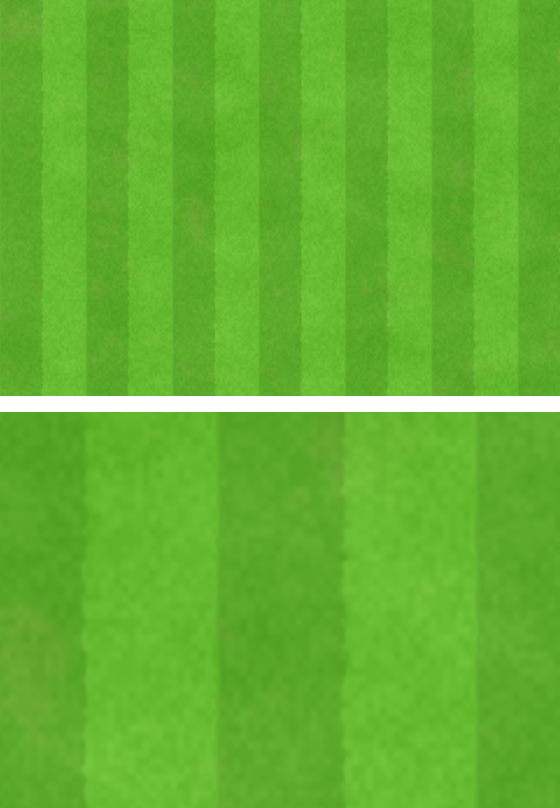
Top: the whole. Bottom: its middle third, enlarged.
Give the GLSL for this texture, as a Shadertoy shader.

```glsl
// Mown lawn: thirteen vertical bands alternating dark and light green.
// Each band blends a deep and a pale tone by layered value noise:
// broad cloudy patches, fine blade grain and faint dry tufts.

const float BAND_PERIOD = 0.1542;  // one light plus one dark band, in canvas widths
const float FIRST_LIGHT = 0.0755;  // left edge of the first light band
const float LIGHT_SHARE = 0.512;   // part of the period that is light

const vec3 DARK_DEEP  = vec3(0.335, 0.645, 0.145);
const vec3 DARK_PALE  = vec3(0.380, 0.680, 0.180);
const vec3 LIGHT_DEEP = vec3(0.375, 0.710, 0.165);
const vec3 LIGHT_PALE = vec3(0.425, 0.752, 0.212);
const vec3 DRY_TINT   = vec3(0.045, -0.012, 0.030);

// Sine-free hash of a lattice point, 0 to 1
float hash(vec2 cell) {
    vec3 q = fract(cell.xyx * 0.1031);
    q += dot(q, q.yzx + 33.33);
    return fract((q.x + q.y) * q.z);
}

// Smooth value noise, 0 to 1
float valueNoise(vec2 p) {
    vec2 cell = floor(p);
    vec2 f = fract(p);
    f = f * f * (3.0 - 2.0 * f);
    float low  = mix(hash(cell), hash(cell + vec2(1.0, 0.0)), f.x);
    float high = mix(hash(cell + vec2(0.0, 1.0)), hash(cell + vec2(1.0, 1.0)), f.x);
    return mix(low, high, f.y);
}

// Four turned octaves of noise, centred on zero
float cloud(vec2 p) {
    const mat2 TURN = mat2(0.8, 0.6, -0.6, 0.8);
    float sum = 0.0;
    float weight = 0.5;
    for (int octave = 0; octave < 4; octave++) {
        sum += weight * (valueNoise(p) - 0.5);
        p = TURN * p * 2.03 + 17.3;
        weight *= 0.55;
    }
    return sum;
}

// 1 inside light bands, 0 inside dark ones, with soft edges
float lightBand(float x, float softness) {
    float phase = fract((x - FIRST_LIGHT) / BAND_PERIOD - 0.5 * LIGHT_SHARE + 0.5) - 0.5;
    float edge = (0.5 * LIGHT_SHARE - abs(phase)) * BAND_PERIOD;
    return smoothstep(-softness, softness, edge);
}

void mainImage(out vec4 fragColor, in vec2 fragCoord) {
    vec2 uv = fragCoord / iResolution.xy;
    vec2 p = fragCoord / iResolution.y;

    // Grass texture at three scales
    float patches = cloud(p * vec2(8.0, 11.0) + 3.7);
    float blades = valueNoise(p * vec2(170.0, 145.0)) - 0.5;
    float tufts = valueNoise(p * vec2(75.0, 90.0) + 41.0) - 0.5;
    float tone = 0.5 + 1.9 * patches + 1.0 * blades + 0.5 * tufts;

    // Bands with slightly ragged borders
    float ragged = 0.0025 * blades + 0.002 * tufts;
    float light = lightBand(uv.x + ragged, max(0.0022, 0.7 / iResolution.x));
    vec3 deep = mix(DARK_DEEP, LIGHT_DEEP, light);
    vec3 pale = mix(DARK_PALE, LIGHT_PALE, light);
    vec3 color = mix(deep, pale, clamp(tone, -0.6, 1.6));

    // Dry tufts, weaker on the light bands
    float dry = smoothstep(0.08, 0.3, cloud(p * vec2(12.0, 15.0) + 61.0) + 0.15 * tufts);
    color += DRY_TINT * dry * mix(0.9, 0.4, light);

    fragColor = vec4(color, 1.0);
}
```
